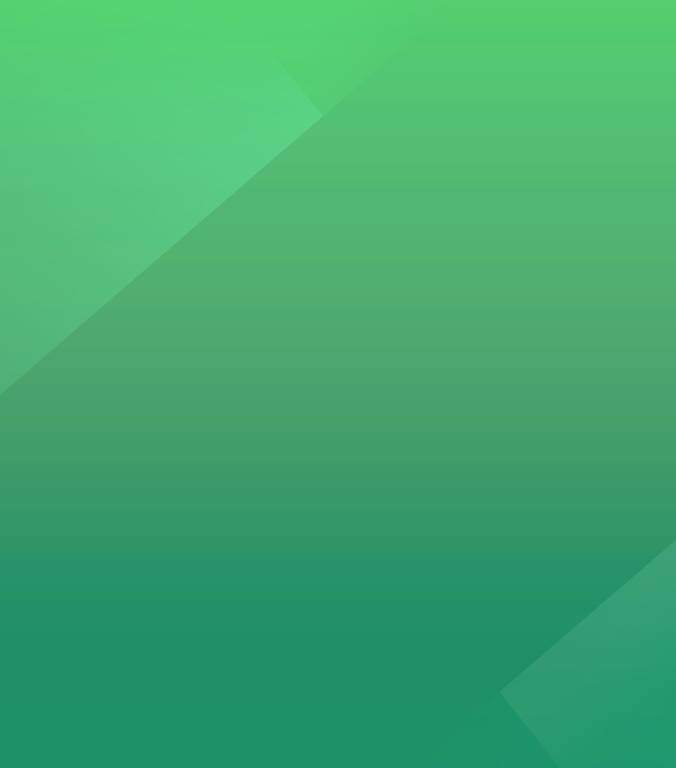
A Shadertoy shader for this background:

```glsl
const float ASPECT = 0.88;            // width of the layout, in heights

// Folded panel corners and the points where their edges leave the canvas
const vec2 UPPER_CORNER = vec2(0.4206, 0.849);
const vec2 UPPER_LEFT   = vec2(0.0, 0.4857);
const vec2 UPPER_TOP    = vec2(0.298, 1.0);
const vec2 LOWER_CORNER = vec2(0.650, 0.099);
const vec2 LOWER_RIGHT  = vec2(0.880, 0.297);
const vec2 LOWER_BOTTOM = vec2(0.729, 0.0);

const vec3 MINT = vec3(0.40, 0.90, 0.62);
const vec3 LIME = vec3(0.34, 0.86, 0.47);
const vec3 TEAL = vec3(0.12, 0.65, 0.48);
const vec3 SAGE = vec3(0.32, 0.69, 0.53);
const vec3 PINE = vec3(0.11, 0.59, 0.43);
const float BAND_STRENGTH = 0.004;

// Evenly spaced gradient colours, top to bottom
const int STOPS = 9;
const vec3 GRADIENT[STOPS] = vec3[STOPS](
    vec3(0.330, 0.810, 0.435), vec3(0.325, 0.770, 0.450),
    vec3(0.320, 0.720, 0.450), vec3(0.315, 0.685, 0.440),
    vec3(0.290, 0.640, 0.425), vec3(0.235, 0.605, 0.410),
    vec3(0.150, 0.575, 0.410), vec3(0.120, 0.560, 0.400),
    vec3(0.120, 0.570, 0.405));

vec3 verticalGradient(float depth) {
    float t = clamp(depth, 0.0, 1.0) * float(STOPS - 1);
    int i = min(int(t), STOPS - 2);
    return mix(GRADIENT[i], GRADIENT[i + 1], t - float(i));
}

// Signed distance to the line a-b, positive on its left
float lineSide(vec2 p, vec2 a, vec2 b) {
    vec2 d = normalize(b - a);
    return dot(p - a, vec2(-d.y, d.x));
}

float coverage(float d) {
    float blur = 0.75 / iResolution.y;
    return smoothstep(-blur, blur, d);
}

void mainImage(out vec4 fragColor, in vec2 fragCoord) {
    vec2 p = fragCoord / iResolution.xy * vec2(ASPECT, 1.0);
    float depth = 1.0 - p.y;

    // Base gradient with soft horizontal banding
    vec3 color = verticalGradient(depth);
    float bands = sin(depth * 118.0) + 0.6 * sin(depth * 211.0 + 1.3);
    color += BAND_STRENGTH * bands * vec3(1.0, 0.3, -0.6);

    // Upper panel, brightest at its folded corner
    float upper = coverage(lineSide(p, UPPER_LEFT, UPPER_CORNER));
    float upperFold = coverage(lineSide(p, UPPER_TOP, UPPER_CORNER));
    float toCorner = clamp(p.x / UPPER_CORNER.x, 0.0, 1.0);
    vec3 glow = mix(LIME, MINT, smoothstep(0.0, 0.22, depth));
    float glowAmount = mix(0.18, 0.50, toCorner);
    color = mix(color, glow, upper * (1.0 - upperFold) * glowAmount);

    // Faint flap that fades to the right
    float flapFade = 1.0 - smoothstep(0.38, 0.60, p.x);
    color = mix(color, LIME, upper * upperFold * 0.40 * flapFade);

    // Lower panel, pale along its edge and teal at the canvas corner
    float lowerDistance = -lineSide(p, LOWER_CORNER, LOWER_RIGHT);
    float lower = coverage(lowerDistance);
    float lowerFold = coverage(lineSide(p, LOWER_CORNER, LOWER_BOTTOM));
    float paleness = smoothstep(0.0, 0.28, p.y) * 0.8 + 0.2;
    vec3 sheen = mix(SAGE, TEAL, smoothstep(0.0, 0.20, lowerDistance));
    float sheenAmount = mix(0.45, 0.35 * paleness + 0.25,
                            smoothstep(0.0, 0.20, lowerDistance));
    sheenAmount *= mix(0.7, 1.0, smoothstep(LOWER_CORNER.x, ASPECT, p.x));
    color = mix(color, sheen, lower * lowerFold * sheenAmount);

    // Faint flap below the lower panel
    float lowerFade = smoothstep(0.54, 0.70, p.x);
    color = mix(color, PINE, lower * (1.0 - lowerFold) * 0.6 * lowerFade);

    fragColor = vec4(clamp(color, 0.0, 1.0), 1.0);
}
```
